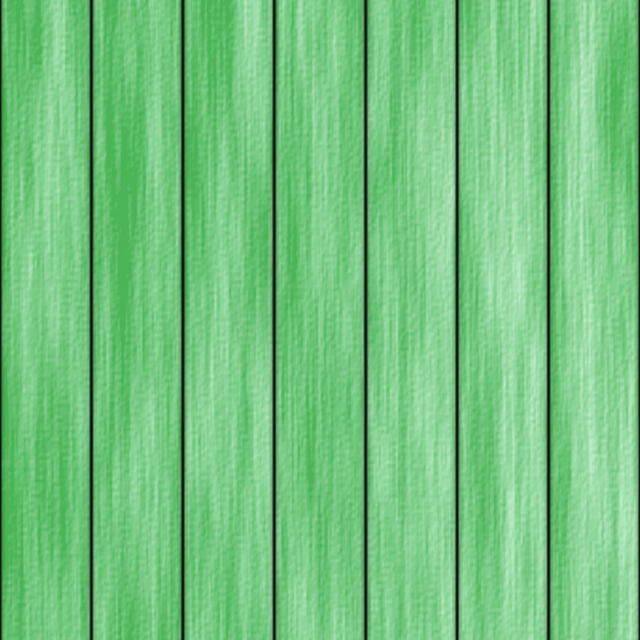
This texture is drawn by a Shadertoy shader. Its source:

```glsl
// Seven upright green painted wooden planks with streaky grain and dark seams.
#define PLANKS 7.0
#define SEAM_CORE 0.0008
#define SEAM_EDGE 0.0040
#define FINE_GRAIN 0.85
#define STREAKS 0.85
#define WORN_PATCHES 1.05
#define RELIEF 0.38
#define PAINT_DEEP vec3(0.38, 0.75, 0.43)
#define PAINT_PALE vec3(0.58, 0.85, 0.63)
#define SEAM_COLOR vec3(0.02, 0.06, 0.03)

float hash(vec2 p) {
    return fract(sin(dot(p, vec2(127.1, 311.7))) * 43758.5453);
}

// Smooth value noise from 0 to 1
float noise(vec2 p) {
    vec2 cell = floor(p);
    vec2 f = fract(p);
    f = f * f * (3.0 - 2.0 * f);
    float low = mix(hash(cell), hash(cell + vec2(1.0, 0.0)), f.x);
    float high = mix(hash(cell + vec2(0.0, 1.0)), hash(cell + vec2(1.0)), f.x);
    return mix(low, high, f.y);
}

// Noise centred on zero, stretched by different scales across and along
float grain(vec2 p, float across, float along) {
    return noise(p * vec2(across, along)) - 0.5;
}

// Paint lightness: 0 is deep, 1 is pale
float paintTone(vec2 uv, float plank, float across) {
    // Each plank samples its own part of the noise
    vec2 p = uv + vec2(plank * 1.37, hash(vec2(plank, 4.0)) * 9.0);

    // Overall plank tone, deeper on the left boards and toward their left side
    float rightBoards = smoothstep(1.5, 3.5, plank);
    float tone = mix(0.28, 0.55, rightBoards);
    tone += 0.12 * (hash(vec2(plank, 7.0)) - 0.5);
    tone += mix(0.45, 0.12, rightBoards) * (across - 0.5);

    // Broad worn patches, streaks and fine fibres
    tone += WORN_PATCHES * grain(p, 23.0, 2.6);
    tone += STREAKS * grain(p + 3.1, 75.0, 4.5);
    tone += FINE_GRAIN * grain(p + 5.7, 210.0, 9.0);
    tone += 0.5 * FINE_GRAIN * grain(p + 8.3, 340.0, 22.0);

    // Embossed surface texture lit from the upper left
    vec2 bump = p * vec2(230.0, 170.0);
    tone += RELIEF * (noise(bump) - noise(bump + vec2(-0.7, 0.7)));
    return clamp(tone, -0.45, 1.7);
}

void mainImage(out vec4 fragColor, in vec2 fragCoord) {
    vec2 uv = fragCoord / iResolution.xy;
    float plank = floor(uv.x * PLANKS);
    float across = fract(uv.x * PLANKS);

    // Painted wood
    vec3 color = mix(PAINT_DEEP, PAINT_PALE, paintTone(uv, plank, across));

    // Dark seams with rounded, shaded board edges
    float seamDistance = min(across, 1.0 - across) / PLANKS;
    float pixel = 0.5 / iResolution.x;
    float board = smoothstep(SEAM_CORE - pixel, SEAM_EDGE + pixel, seamDistance);
    color *= mix(0.88, 1.0, smoothstep(SEAM_EDGE, 2.5 * SEAM_EDGE, seamDistance));
    color = mix(SEAM_COLOR, color, board);

    fragColor = vec4(clamp(color, 0.0, 1.0), 1.0);
}
```
